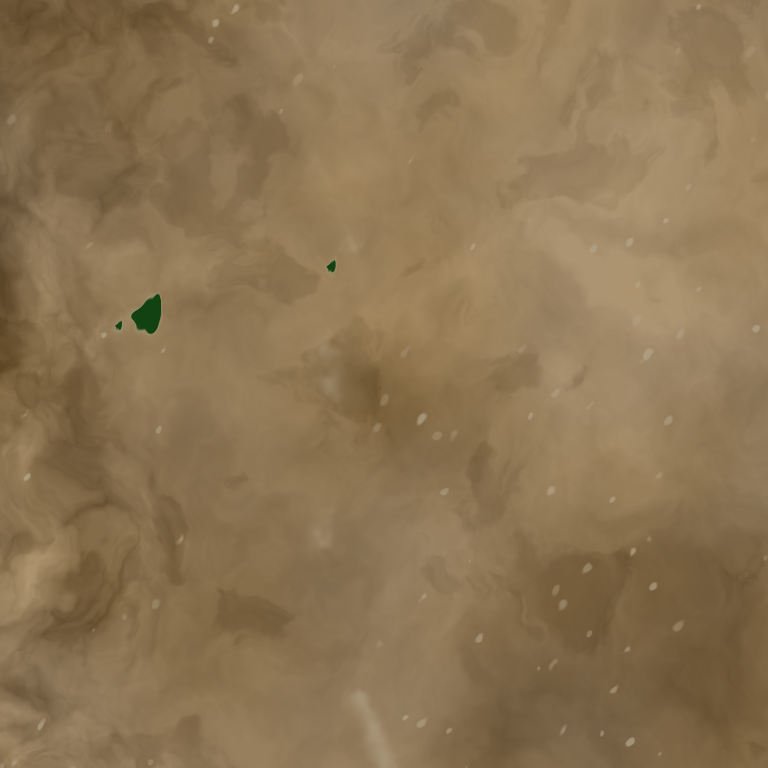
Write a Shadertoy shader that draws this texture.

```glsl
#define SOIL vec3(0.552, 0.458, 0.326)
#define TONE_STEP vec3(0.074, 0.071, 0.065)
#define OCHRE_SHIFT vec3(0.010, 0.000, -0.022)
#define SALT vec3(0.70, 0.64, 0.53)
#define LAKE_GREEN vec3(0.07, 0.26, 0.07)
#define PATCH_CONTRAST 4.6
#define GRAIN_CONTRAST 1.7
#define RAVINE_DEPTH 1.5
#define FLECK_GRID 30.0
#define FLECK_CHANCE 0.16

float hash(vec2 p) {
    vec3 q = fract(vec3(p.xyx) * 0.1031);
    q += dot(q, q.yzx + 33.33);
    return fract((q.x + q.y) * q.z);
}

float noise(vec2 p) {
    vec2 i = floor(p), f = fract(p);
    f = f * f * (3.0 - 2.0 * f);
    vec2 e = vec2(0.0, 1.0);
    return mix(mix(hash(i), hash(i + e.yx), f.x),
               mix(hash(i + e), hash(i + e.yy), f.x), f.y);
}

float fbm(vec2 p, int octaves) {
    float sum = 0.0, amp = 0.5;
    for (int i = 0; i < octaves; i++) {
        sum += amp * (noise(p) - 0.5);
        p = mat2(1.6, 1.2, -1.2, 1.6) * p + 17.3;
        amp *= 0.54;
    }
    return sum;
}

// Thin branching creases, 1 on the crease line
float creases(vec2 p) {
    float sum = 0.0, amp = 0.6;
    for (int i = 0; i < 3; i++) {
        sum += amp * pow(1.0 - abs(2.0 * noise(p) - 1.0), 3.0);
        p = mat2(1.6, 1.2, -1.2, 1.6) * p + 9.1;
        amp *= 0.55;
    }
    return sum;
}

float blob(vec2 p, vec2 center, vec2 radius) {
    vec2 d = (p - center) / radius;
    return exp(-dot(d, d));
}

// Broad light plain and darker uplands
float terrainTone(vec2 p) {
    float t = 0.95 * blob(p, vec2(0.70, 0.72), vec2(0.40, 0.34));
    t += 0.45 * blob(p, vec2(0.54, 0.27), vec2(0.13, 0.12));
    t += 1.30 * blob(p, vec2(0.02, 0.31), vec2(0.05, 0.11));
    t -= 1.50 * blob(p, vec2(0.00, 0.70), vec2(0.05, 0.17));
    t -= 1.25 * blob(p, vec2(0.11 + 0.15 * (p.y - 0.4), 0.36), vec2(0.04, 0.24));
    t -= 1.00 * blob(p, vec2(0.14, 0.94), vec2(0.19, 0.10));
    t -= 1.05 * blob(p, vec2(0.49, 0.48), vec2(0.11, 0.09));
    t -= 0.95 * blob(p, vec2(0.28, 0.59), vec2(0.07, 0.04));
    t -= 1.15 * blob(p, vec2(0.66, 0.09), vec2(0.08, 0.09));
    t -= 0.95 * blob(p, vec2(0.88, 0.11), vec2(0.18, 0.13));
    t -= 0.50 * blob(p, vec2(0.28, 0.36), vec2(0.18, 0.22));
    t -= 0.70 * blob(p, vec2(0.90, 0.71), vec2(0.09, 0.03));
    return t;
}

// Scattered small salt spots with ragged outlines
float saltFlecks(vec2 p) {
    vec2 g = p * FLECK_GRID, cell = floor(g);
    float cover = 0.0;
    for (int y = -1; y <= 1; y++)
    for (int x = -1; x <= 1; x++) {
        vec2 id = cell + vec2(x, y);
        float chance = FLECK_CHANCE * smoothstep(0.35, 0.65, noise(id * 0.2 + 4.0));
        vec2 d = g - id - vec2(hash(id + 31.0), hash(id + 57.0));
        d = mat2(0.8, 0.6, -0.6, 0.8) * d * vec2(1.5, 0.8);
        float size = mix(0.10, 0.28, hash(id + 83.0));
        float edge = length(d) + 0.22 * (noise(g * 4.0) - 0.5);
        float spot = 1.0 - smoothstep(0.3 * size, size, edge);
        cover = max(cover, spot * step(hash(id), chance) * mix(0.3, 0.8, hash(id + 11.0)));
    }
    return cover;
}

// Signed distance to a ragged lake that narrows toward the top
float lake(vec2 p, vec2 center, float size) {
    vec2 d = (p - center) / size;
    d.x -= 0.25 * d.y;
    d.x *= 1.7 + 0.4 * d.y;
    return (length(d) - 1.0 + 0.9 * (noise(d * 1.8 + 5.0) - 0.5)) * size;
}

void mainImage(out vec4 fragColor, in vec2 fragCoord) {
    vec2 p = fragCoord / iResolution.xy;
    vec2 warp = vec2(fbm(p * 7.0 + 3.0, 5), fbm(p * 7.0 + 41.0, 5));
    vec2 q = p + 0.13 * warp;

    // Tone: layout, mottled patches, soft grain
    float rugged = 1.0 - smoothstep(0.05, 0.32, p.x + 0.25 * warp.x);
    float tone = terrainTone(q);
    tone += PATCH_CONTRAST * 0.55 * fbm(q * 5.0 + 12.0, 6);
    tone += GRAIN_CONTRAST * (0.55 + 0.6 * rugged) * fbm(q * vec2(34.0, 26.0), 4);
    float ravine = creases(q * vec2(17.0, 11.0) + 2.0) - 0.32;
    tone -= RAVINE_DEPTH * rugged * ravine;

    // Ragged dark scrub patches
    float scrub = smoothstep(0.10, 0.20, fbm(q * 9.0 + 63.0, 6));
    tone -= 0.65 * scrub;
    tone = clamp(tone + 0.08, -2.6, 1.7);

    vec3 color = SOIL + TONE_STEP * tone;
    color += OCHRE_SHIFT * (3.0 * fbm(p * 4.0 + 77.0, 4) + 0.5 * blob(p, vec2(0.7, 0.75), vec2(0.3)));

    // Dry salt channel and pale flecks
    float channel = p.x - 0.415 - 0.55 * pow(p.y - 0.42, 2.0) + 0.06 * warp.x;
    float wash = exp(-pow(channel / 0.016, 2.0)) * smoothstep(0.02, 0.22, fbm(p * 13.0 + 8.0, 4));
    wash *= 1.0 - smoothstep(0.68, 0.78, p.y);
    color = mix(color, SALT, max(0.6 * wash, saltFlecks(p + 0.01 * warp)));

    // Green water with a faint pale shore
    float water = lake(p, vec2(0.193, 0.590), 0.027);
    water = min(water, lake(p, vec2(0.432, 0.653), 0.008));
    water = min(water, lake(p, vec2(0.155, 0.576), 0.006));
    color = mix(color, SALT * vec3(0.88, 0.95, 0.90), 0.4 * (1.0 - smoothstep(0.001, 0.007, water)));
    color = mix(color, LAKE_GREEN, 1.0 - smoothstep(-0.002, 0.002, water));

    fragColor = vec4(color, 1.0);
}
```
